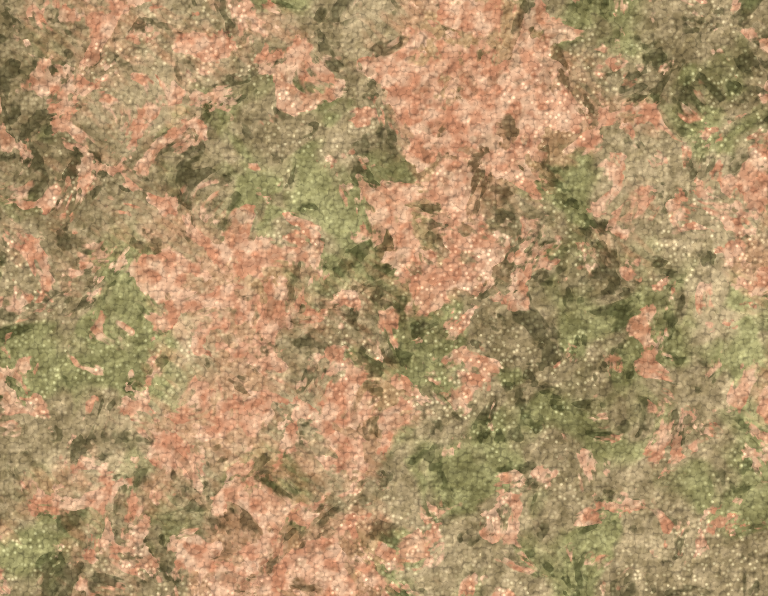
This texture is drawn by a WebGL 2 fragment shader. Its source:

```glsl
#version 300 es
precision highp float;

uniform vec2 u_resolution;
out vec4 fragColor;

vec3 hash3(vec2 cell) {
    vec3 q = fract(cell.xyx * vec3(0.1031, 0.1030, 0.0973));
    q += dot(q, q.yxz + 33.33);
    return fract((q.xxy + q.yzz) * q.zyx);
}

// Cellular noise: x = nearest distance, y = blended cell value, z = nearest cell value
vec3 cells(vec2 p) {
    vec2 base = floor(p);
    float nearest = 9.0, nearestValue = 0.0, total = 0.0, weights = 0.0;
    for (int j = -1; j <= 1; j++) {
        for (int i = -1; i <= 1; i++) {
            vec2 cell = base + vec2(i, j);
            vec3 rnd = hash3(cell);
            vec2 offset = cell + 0.1 + 0.8 * rnd.xy - p;
            float d2 = dot(offset, offset);
            float w = exp(-7.0 * d2);
            total += w * rnd.z;
            weights += w;
            if (d2 < nearest) {
                nearest = d2;
                nearestValue = rnd.z;
            }
        }
    }
    return vec3(sqrt(nearest), total / weights, nearestValue);
}

// Layered blended cells, centred on 0.5
float blotch(vec2 p, int octaves) {
    float sum = 0.0, amp = 1.0, norm = 0.0;
    for (int i = 0; i < octaves; i++) {
        sum += amp * cells(p).y;
        norm += amp;
        amp *= 0.62;
        p = mat2(1.6, 1.2, -1.2, 1.6) * p + 17.3;
    }
    return sum / norm;
}

float relief(vec2 p) {
    return blotch(p * 42.0 + 5.0, 3);
}

void main() {
    vec2 uv = gl_FragCoord.xy / u_resolution.y;
    vec2 warp = 0.012 * sin(uv.yx * vec2(31.0, 27.0) + 2.0 * sin(uv * 19.0));
    vec2 p = uv + warp;

    // Broad zones
    float region = blotch(p * 3.2 + 40.0, 3);
    float shadeZone = blotch(p * 5.0 + 71.0, 3);
    float mossZone = blotch(p * 8.0 + 13.0, 3);
    float paleZone = blotch(p * 7.0 + 95.0, 2);

    // Weathered olive ground
    float grain = blotch(uv * 62.0 + 9.0, 3);
    float tone = 0.5 + 1.1 * (shadeZone - 0.5) + 1.1 * (grain - 0.5);
    vec3 color = mix(vec3(0.49, 0.43, 0.30), vec3(0.79, 0.70, 0.54), clamp(tone, 0.0, 1.0));
    color = mix(color, color * vec3(0.90, 0.98, 0.88), smoothstep(0.5, 0.7, mossZone));

    // Warm stain and slanted streaks in the barest zones
    float streak = blotch(mat2(0.8, 0.6, -0.6, 0.8) * uv * vec2(26.0, 70.0), 2);
    float stain = smoothstep(0.48, 0.72, region + 0.25 * (streak - 0.5));
    color = mix(color, vec3(0.83, 0.60, 0.46) + 0.25 * (grain - 0.5), 0.55 * stain);

    // Clumped pink flakes
    float clump = blotch(p * 23.0 + 3.0, 4) + 0.55 * (region - 0.5);
    float flake = smoothstep(0.54, 0.65, clump);
    float flakeTone = clamp(0.5 + 1.8 * (blotch(uv * 48.0 + 61.0, 2) - 0.5), 0.0, 1.0);
    vec3 flakeColor = mix(vec3(0.78, 0.53, 0.40), vec3(0.94, 0.76, 0.62), flakeTone);
    color = mix(color, flakeColor, 0.85 * flake);

    // Raking light from the upper left
    float slope = relief(uv) - relief(uv + vec2(-0.0024, 0.0032));
    color *= 1.0 + 0.65 * slope;

    // Fine beads with bright tops and dark gaps
    vec3 bead = cells(uv * 125.0);
    float beadTop = 1.0 - smoothstep(0.08, 0.5, bead.x);
    float pale = smoothstep(0.5, 0.75, paleZone);
    color += beadTop * smoothstep(0.55, 1.0, bead.z) * (0.10 + 0.16 * pale) * vec3(1.0, 1.0, 0.85);
    color *= 1.0 - 0.20 * smoothstep(0.45, 0.85, bead.x);

    // Scattered dark pits
    float pit = smoothstep(0.62, 0.76, blotch(p * 30.0 + 88.0, 3) - 0.3 * (shadeZone - 0.5));
    color *= 1.0 - pit * (1.0 - 0.6 * flake) * vec3(0.32, 0.30, 0.34);

    fragColor = vec4(clamp(color * 1.03, 0.0, 1.0), 1.0);
}
```
